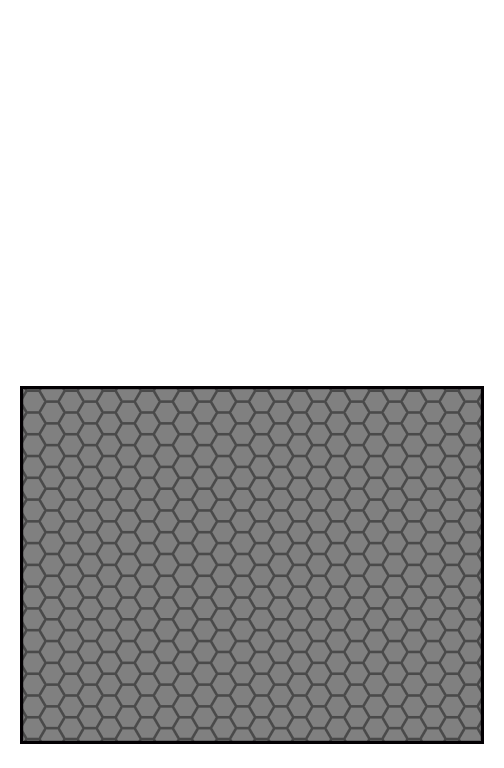
Write a Shadertoy shader that draws this pattern.

```glsl
// A framed panel of grey flat-topped hexagons in the lower half of a white page.

// Lengths are in design units: the canvas is 768 units tall.
const float CANVAS_HEIGHT = 768.0;
const vec2 PANEL_CENTER = vec2(252.0, 203.0);
const vec2 PANEL_HALF_SIZE = vec2(232.0, 179.0);
const float BORDER_WIDTH = 3.2;
const vec2 HEX_ORIGIN = vec2(261.6, 366.4);
const vec2 HEX_SPACING = vec2(19.05, 21.77); // column step, row step
const float LINE_WIDTH = 2.6;

const vec3 PAGE_COLOR = vec3(1.0);
const vec3 TILE_COLOR = vec3(0.5);
const vec3 LINE_COLOR = vec3(0.29);
const vec3 BORDER_COLOR = vec3(0.01, 0.0, 0.01);

const float HALF_SQRT3 = 0.8660254;

float boxDistance(vec2 p, vec2 halfSize) {
    vec2 d = abs(p) - halfSize;
    return length(max(d, 0.0)) + min(max(d.x, d.y), 0.0);
}

// Distance to the nearest hexagon edge, for hexagons of unit height.
float hexEdgeDistance(vec2 p) {
    vec2 period = vec2(2.0 * HALF_SQRT3, 1.0);
    vec2 a = mod(p + 0.5 * period, period) - 0.5 * period;
    vec2 b = mod(p, period) - 0.5 * period;
    vec2 local = abs(dot(a, a) < dot(b, b) ? a : b);
    return 0.5 - max(local.y, dot(local, vec2(HALF_SQRT3, 0.5)));
}

// Antialiased coverage of the region where the distance is negative.
float coverage(float dist, float pixel) {
    return clamp(0.5 - dist / pixel, 0.0, 1.0);
}

void mainImage(out vec4 fragColor, in vec2 fragCoord) {
    float pixel = CANVAS_HEIGHT / iResolution.y;
    vec2 p = fragCoord * pixel;

    // Honeycomb
    vec2 hexPoint = (p - HEX_ORIGIN) / HEX_SPACING * vec2(HALF_SQRT3, 1.0);
    float edge = hexEdgeDistance(hexPoint) * HEX_SPACING.y;
    float line = coverage(edge - 0.5 * LINE_WIDTH, pixel);
    vec3 tiles = mix(TILE_COLOR, LINE_COLOR, line);

    // Frame and page
    float panel = boxDistance(p - PANEL_CENTER, PANEL_HALF_SIZE);
    vec3 color = mix(PAGE_COLOR, BORDER_COLOR, coverage(panel, pixel));
    color = mix(color, tiles, coverage(panel + BORDER_WIDTH, pixel));

    fragColor = vec4(color, 1.0);
}
```
